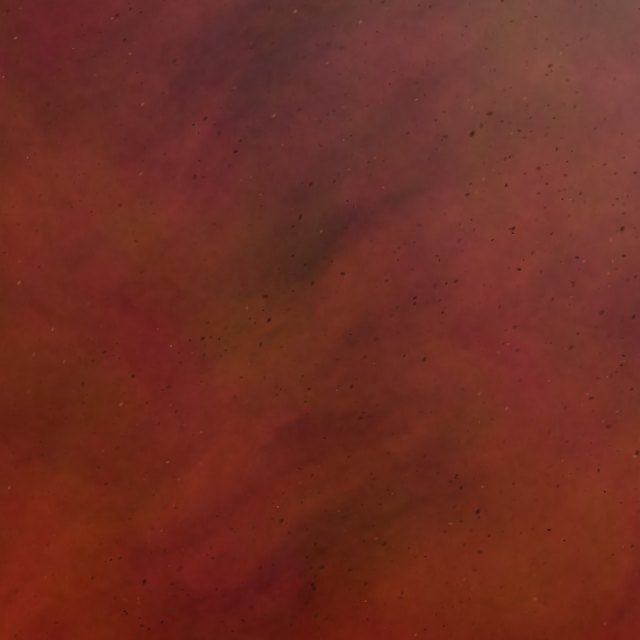
Reproduce this texture procedurally as a Shadertoy shader.

```glsl
// A worn, mottled wall of red-brown pigment: a corner-to-corner colour wash,
// soft cellular clouds and slanted smoky streaks, then fine grain
// and scattered dark and pale specks.

vec2 hash2(vec2 p) {
    vec3 q = fract(p.xyx * vec3(0.1031, 0.1030, 0.0973));
    q += dot(q, q.yzx + 33.33);
    return fract((q.xx + q.yz) * q.zy);
}

mat2 rotation(float angle) {
    float c = cos(angle), s = sin(angle);
    return mat2(c, -s, s, c);
}

// Cellular noise with blended borders, roughly -1 to 1.
float softCells(vec2 p, float seed) {
    vec2 cell = floor(p);
    float total = 0.0, weightSum = 0.0;
    for (int y = -1; y <= 1; y++) {
        for (int x = -1; x <= 1; x++) {
            vec2 id = cell + vec2(x, y);
            vec2 offset = id + 0.15 + 0.7 * hash2(id + seed) - p;
            float weight = exp(-5.0 * dot(offset, offset));
            total += weight * (2.0 * hash2(id + seed + 57.0).x - 1.0);
            weightSum += weight;
        }
    }
    return total / weightSum;
}

// Octaves of soft cells, turned each time to hide the grid.
float clouds(vec2 p, float seed) {
    float sum = 0.0, amplitude = 0.6;
    for (int i = 0; i < 5; i++) {
        sum += amplitude * softCells(p, seed);
        p = rotation(0.7) * p * 2.1 + 5.3;
        amplitude *= 0.55;
    }
    return sum;
}

// Small slanted flecks, one at most per grid cell.
float specks(vec2 uv, float cells, float density, float radius, float seed) {
    vec2 p = uv * cells, cell = floor(p);
    float cover = 0.0;
    for (int y = -1; y <= 1; y++) {
        for (int x = -1; x <= 1; x++) {
            vec2 id = cell + vec2(x, y);
            vec2 chance = hash2(id + seed + 91.0);
            vec2 vary = hash2(id + seed + 23.0);
            vec2 offset = (p - id - hash2(id + seed)) / cells;
            offset = rotation(1.6 * chance.y - 0.2) * offset;
            float size = radius * (0.5 + 0.8 * vary.x);
            float dist = length(offset * vec2(0.75, 1.15)) / size;
            float strength = step(chance.x, density) * (0.15 + 0.85 * vary.y * vary.y);
            cover = max(cover, strength * (1.0 - smoothstep(0.1, 1.3, dist)));
        }
    }
    return cover;
}

// Four corner colours blended across the canvas.
vec3 wash(vec2 uv) {
    vec3 rust = vec3(0.430, 0.122, 0.045);
    vec3 ember = vec3(0.450, 0.130, 0.080);
    vec3 wine = vec3(0.420, 0.170, 0.145);
    vec3 dustyRose = vec3(0.510, 0.315, 0.280);
    return mix(mix(rust, ember, uv.x), mix(wine, dustyRose, uv.x), uv.y);
}

void mainImage(out vec4 fragColor, in vec2 fragCoord) {
    vec2 uv = fragCoord / iResolution.xy;
    vec2 warp = 0.05 * vec2(softCells(uv * 4.0, 11.0), softCells(uv * 4.0, 29.0));
    vec2 p = uv + warp;
    vec3 color = wash(uv + 0.5 * warp);

    // Smoky centre, broken up by streaks that climb to the right.
    vec2 slanted = rotation(0.62) * p;
    float streak = clouds(slanted * vec2(2.8, 7.0), 3.0);
    float centre = exp(-pow((p.x - 0.49) / 0.22, 2.0));
    float smoke = centre * clamp(0.95 - 1.3 * streak, 0.0, 1.8);
    color -= smoke * vec3(0.080, 0.026, 0.006);
    color += streak * (1.0 - centre) * vec3(0.048, 0.015, 0.006);

    // Patches of light, ochre and crimson, with faint upright bands.
    float light = clouds(p * 4.5, 41.0);
    float ochre = clouds(p * 5.5, 67.0);
    float crimson = clouds(p * vec2(6.5, 4.5), 83.0);
    float bands = softCells(uv * vec2(17.0, 2.5), 19.0);
    color += light * vec3(0.048, 0.027, 0.021);
    color += ochre * vec3(0.004, 0.022, -0.020);
    color += crimson * vec3(0.024, -0.018, 0.010);
    color += bands * vec3(0.010, 0.004, 0.005);

    // Rubbed mottling and fine grain.
    float mottle = softCells(p * 24.0, 53.0) + 0.7 * softCells(p * 42.0, 61.0);
    float grain = softCells(uv * 75.0, 7.0) + 0.7 * softCells(uv * 160.0, 13.0);
    color += mottle * vec3(0.007, 0.003, 0.003);
    color += grain * vec3(0.009, 0.007, 0.007);

    // Flecks gather in loose groups.
    float gather = smoothstep(-0.4, 0.5, softCells(uv * 7.0, 37.0));
    float dark = specks(uv, 36.0, 0.30, 0.0036, 5.0) * mix(0.2, 1.0, gather);
    dark = max(dark, 0.7 * specks(uv, 70.0, 0.16, 0.0025, 71.0) * mix(0.4, 1.0, gather));
    float pale = specks(uv, 34.0, 0.14, 0.0027, 47.0);
    color = mix(color, vec3(0.18, 0.05, 0.04), 0.85 * dark);
    color = mix(color, vec3(0.66, 0.40, 0.30), 0.55 * pale);

    fragColor = vec4(clamp(color, 0.0, 1.0), 1.0);
}
```
